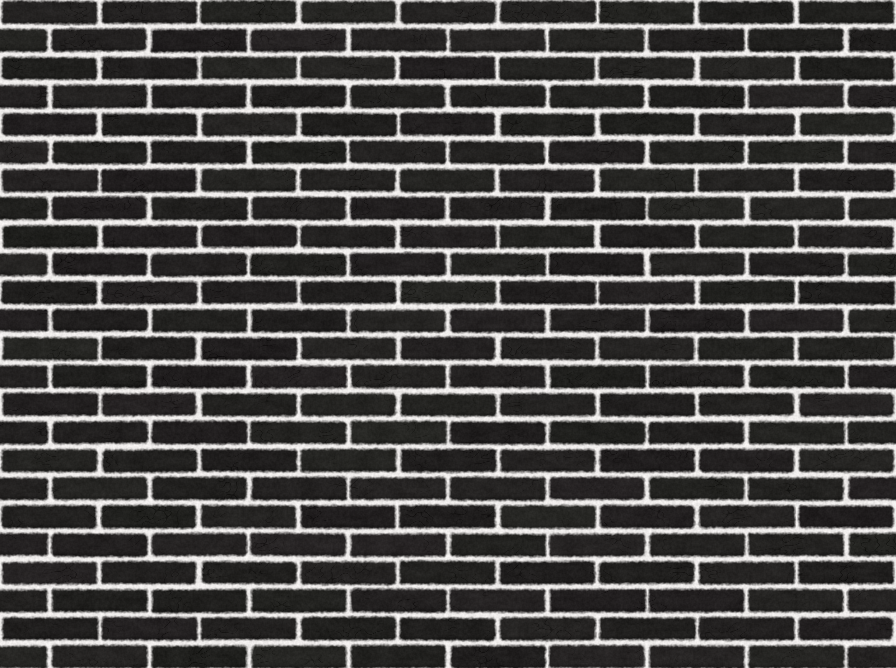
Reproduce this texture procedurally as a WebGL 2 fragment shader.

```glsl
#version 300 es
precision highp float;
// Running-bond wall of charcoal bricks with rough edges and pale mortar joints.

uniform vec2 u_resolution;
out vec4 fragColor;

vec2 hash2(vec2 p) {
    vec3 q = fract(p.xyx * vec3(0.1031, 0.1030, 0.0973));
    q += dot(q, q.yzx + 33.33);
    return fract((q.xx + q.yz) * q.zy);
}

// Gradient noise, roughly -0.7 to 0.7
float gradientDot(vec2 cell, vec2 offset) {
    float angle = 6.2832 * hash2(cell + 57.0).x;
    return dot(vec2(cos(angle), sin(angle)), offset);
}

float gradientNoise(vec2 p) {
    vec2 i = floor(p), f = p - i;
    vec2 u = f * f * f * (f * (f * 6.0 - 15.0) + 10.0);
    vec2 e = vec2(1.0, 0.0);
    return mix(mix(gradientDot(i, f), gradientDot(i + e, f - e), u.x),
               mix(gradientDot(i + e.yx, f - e.yx), gradientDot(i + 1.0, f - 1.0), u.x), u.y);
}

float roundedBox(vec2 p, vec2 halfSize, float radius) {
    vec2 q = abs(p) - halfSize + radius;
    return length(max(q, 0.0)) + min(max(q.x, q.y), 0.0) - radius;
}

void main() {
    vec2 uv = gl_FragCoord.xy / u_resolution;
    const float courses = 23.833, brickLength = 3.556;

    // Wall position in course heights, counted down from the top
    vec2 wall = vec2(uv.x * 9.0 * brickLength, (1.0 - uv.y) * courses + 0.0625);
    float course = floor(wall.y);
    float along = wall.x / brickLength + 0.5 * mod(course, 2.0);
    vec2 id = vec2(floor(along), course);
    vec2 local = vec2((fract(along) - 0.5) * brickLength, fract(wall.y) - 0.5);

    // Each brick is a little shifted, tilted and resized
    vec2 shift = hash2(id + 3.0) - 0.5;
    vec2 size = hash2(id + 19.0) - 0.5;
    vec2 p = local - shift * vec2(0.05, 0.03);
    p.y += p.x * (hash2(id + 41.0).x - 0.5) * 0.016;
    vec2 halfSize = vec2(1.70, 0.402) + size * vec2(0.03, 0.025);

    // Ragged outline with unevenly worn corners
    float edge = roundedBox(p, halfSize, 0.07 + 0.09 * hash2(id + 71.0).y);
    edge += 0.04 * gradientNoise(wall * 4.5 + id * 7.0) + 0.03 * gradientNoise(wall * 11.0);
    float pixel = courses / u_resolution.y;
    float softness = max(0.07, 0.7 * pixel);
    float mortarMask = smoothstep(-softness, softness, edge);

    // Brick face: own tone and tint, stretched blotches, fine grain and creases
    vec2 tone = hash2(id + 101.0);
    vec3 brick = mix(vec3(0.137, 0.125, 0.128), vec3(0.134, 0.135, 0.124), tone.x);
    brick *= 0.90 + 0.22 * tone.y;
    float blotch = gradientNoise(wall * vec2(1.5, 3.0) + id * 5.0);
    float grain = gradientNoise(wall * 8.0) + 0.8 * gradientNoise(wall * 17.0);
    brick += 0.030 * blotch + 0.028 * grain;
    float fold = gradientNoise(wall * vec2(1.8, 4.0) + local.x * 0.6 + id * 11.0);
    float crease = 1.0 - smoothstep(0.0, 0.07, abs(fold));
    float creased = smoothstep(0.0, 0.4, gradientNoise(wall * 0.9 + 31.0));
    brick -= 0.05 * crease * creased;
    brick *= 1.0 - 0.25 * smoothstep(0.22, 0.38, p.y);

    // Sandy mortar, slightly greyer beside the bricks
    vec3 mortar = vec3(0.945, 0.935, 0.93) + 0.06 * gradientNoise(wall * 7.0 + 13.0);
    mortar += 0.05 * gradientNoise(wall * 15.0 + 29.0);
    mortar -= 0.05 * (1.0 - smoothstep(0.02, 0.10, edge));

    fragColor = vec4(clamp(mix(brick, mortar, mortarMask), 0.0, 1.0), 1.0);
}
```
